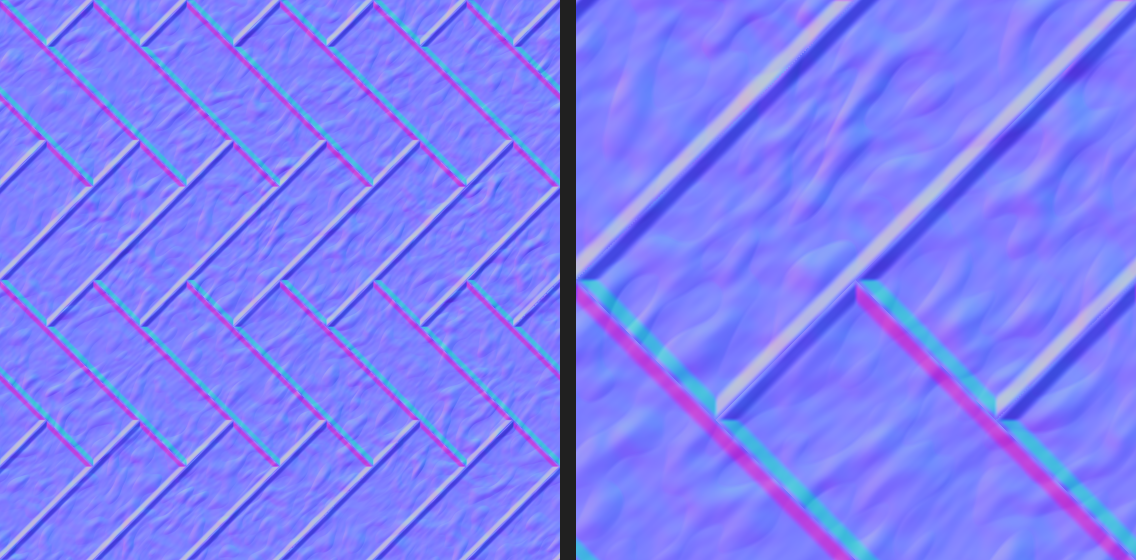
Left, the full canvas; right, a detail of the centre.
Write a Shadertoy shader that draws this texture map.

```glsl
// Tangent-space normal map (green pointing down) of diagonal herringbone bricks, 3:1.
// Bricks are found from the cell index along two diagonal axes; bevels tilt the joints,
// and wrapping gradient noise, reseeded for each brick, gives the rough stone faces.

const float COLUMNS = 6.0;         // herringbone repeats across; rows = COLUMNS / LENGTH
const float LENGTH = 3.0;          // brick length in brick widths
const float BEVEL_WIDTH = 0.075;   // in brick widths
const float BEVEL_SOFTNESS = 0.022;
const float JOINT_SOFTNESS = 0.03;
const float BEVEL_SLOPE = 0.88;
const float STONE_RELIEF = 0.0031; // height of the stone grain, in canvas units
const float WARP = 0.018;          // bending of the grain
const float SAMPLE_STEP = 0.0013;  // spacing of the slope samples

vec2 hash2(vec3 p) {
    p = fract(p * vec3(0.1031, 0.1030, 0.0973));
    p += dot(p, p.yzx + 33.33);
    return fract((p.xx + p.yz) * p.zy);
}

float cornerRamp(vec2 cell, vec2 corner, vec2 f, vec2 period, float seed) {
    vec2 gradient = 2.0 * hash2(vec3(mod(cell + corner, period), seed)) - 1.0;
    return dot(gradient, f - corner);
}

// Gradient noise that wraps after "period" cells
float noise(vec2 p, vec2 period, float seed) {
    vec2 cell = floor(p), f = p - cell;
    vec2 u = f * f * f * (f * (f * 6.0 - 15.0) + 10.0);
    float low = mix(cornerRamp(cell, vec2(0, 0), f, period, seed),
                    cornerRamp(cell, vec2(1, 0), f, period, seed), u.x);
    float high = mix(cornerRamp(cell, vec2(0, 1), f, period, seed),
                     cornerRamp(cell, vec2(1, 1), f, period, seed), u.x);
    return mix(low, high, u.y);
}

float grain(vec2 uv, vec2 frequency, float seed) {
    return noise(uv * frequency, frequency, seed);
}

// Stone height: creases stretched along the rising diagonal plus finer grit
float stoneHeight(vec2 uv, float seed) {
    vec2 p = uv + WARP * vec2(grain(uv, vec2(9), seed + 1.7), grain(uv, vec2(9), seed + 5.3));
    vec2 diagonal = vec2(p.x + p.y, p.y - p.x);
    float crease = grain(diagonal, vec2(17, 34), seed + 11.1);
    float h = crease - 0.6 * abs(crease);
    h += 0.70 * grain(p, vec2(20, 26), seed + 17.9);
    h += 0.28 * grain(p, vec2(56, 62), seed + 23.3);
    h += 0.18 * grain(diagonal, vec2(38, 82), seed + 31.7);
    float roughness = 1.0 + 0.9 * grain(uv, vec2(7), seed + 41.9);
    return STONE_RELIEF * roughness * h;
}

// Start corner (xy) and size (zw) of the brick holding a point
vec4 herringbone(vec2 p) {
    vec2 cell = floor(p);
    float k = mod(cell.x - cell.y - 1.0, 2.0 * LENGTH);
    return k < LENGTH - 0.5
        ? vec4(cell - vec2(k, 0.0), LENGTH, 1.0)
        : vec4(cell - vec2(0.0, 2.0 * LENGTH - 1.0 - k), 1.0, LENGTH);
}

void mainImage(out vec4 fragColor, in vec2 fragCoord) {
    vec2 uv = fragCoord / iResolution.xy;
    float pixel = 1.5 * COLUMNS / iResolution.y;

    // Axes: x runs down to the right, y up to the right, in brick widths
    vec2 p = COLUMNS * vec2(uv.x - uv.y, uv.x + uv.y);
    vec4 brick = herringbone(p);
    vec2 center = brick.xy + 0.5 * brick.zw;
    vec2 id = mod(floor(vec2(center.x + center.y, center.y - center.x) + 0.5), 2.0 * COLUMNS);
    float seed = floor(200.0 * hash2(vec3(id, 7.0)).x);

    // Bevel: each rim leans outward, with a mitre at the corners
    vec2 offset = p - center;
    vec2 edge = 0.5 * brick.zw - abs(offset);
    float soft = max(BEVEL_SOFTNESS, pixel);
    vec2 rim = smoothstep(0.0, max(JOINT_SOFTNESS, pixel), edge)
             * (1.0 - smoothstep(BEVEL_WIDTH - soft, BEVEL_WIDTH + soft, edge));
    float mitre = smoothstep(-soft, soft, edge.y - edge.x);
    vec2 lean = BEVEL_SLOPE * sign(offset) * rim * vec2(mitre, 1.0 - mitre);
    vec2 tilt = vec2(lean.x + lean.y, lean.y - lean.x) * inversesqrt(2.0);

    // Stone grain: tilt opposes the height gradient
    vec2 e = vec2(SAMPLE_STEP, 0.0);
    vec2 rise = vec2(stoneHeight(uv + e.xy, seed) - stoneHeight(uv - e.xy, seed),
                     stoneHeight(uv + e.yx, seed) - stoneHeight(uv - e.yx, seed));
    tilt -= rise / (2.0 * SAMPLE_STEP);

    vec3 normal = normalize(vec3(tilt.x, -tilt.y, 1.0));
    fragColor = vec4(0.5 + 0.5 * normal, 1.0);
}
```
